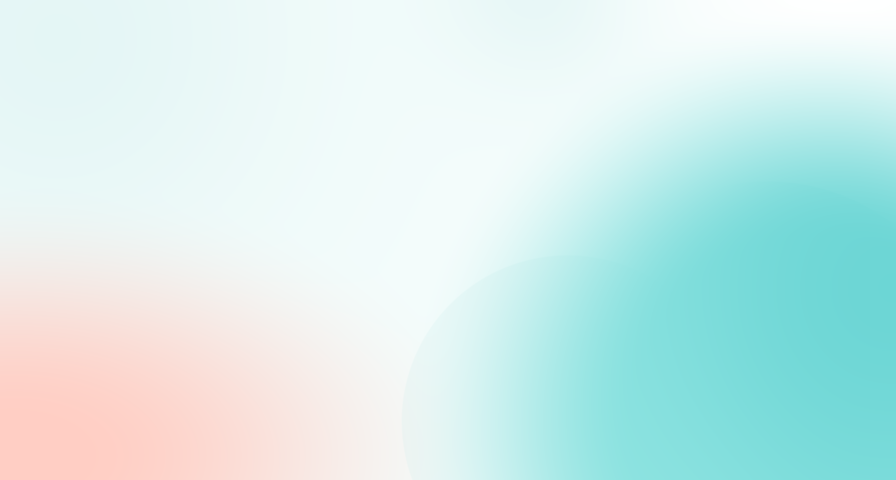
A Shadertoy shader for this background:

```glsl
// Soft pastel backdrop: pale mint field, peach corner, large blurred teal orb and faint discs.

const vec3 MIST = vec3(0.955, 0.988, 0.985);
const vec3 MINT = vec3(0.885, 0.960, 0.958);
const vec3 WHITE = vec3(1.0);
const vec3 PEACH = vec3(1.0, 0.808, 0.768);
const vec3 TEAL_LIGHT = vec3(0.555, 0.890, 0.880);
const vec3 TEAL_DEEP = vec3(0.425, 0.838, 0.835);
const vec3 DISC_TINT = vec3(0.80, 0.925, 0.920);

// Distance from the centre of an ellipse, 1.0 on its rim.
float ellipse(vec2 p, vec2 center, vec2 radii) {
    return length((p - center) / radii);
}

// Gaussian glow.
float glow(vec2 p, vec2 center, vec2 radii) {
    float d = ellipse(p, center, radii);
    return exp(-d * d);
}

// Full inside inner, fading to nothing at outer.
float fade(float d, float inner, float outer) {
    return 1.0 - smoothstep(inner, outer, d);
}

// Crisp antialiased disc.
float disc(vec2 p, vec2 center, float radius, float pixel) {
    return fade(distance(p, center), radius - pixel, radius + pixel);
}

void mainImage(out vec4 fragColor, in vec2 fragCoord) {
    // Canvas height is one unit.
    vec2 p = fragCoord / iResolution.y;
    float pixel = 1.0 / iResolution.y;

    // Pale field with cool and white glows.
    vec3 color = MIST;
    color = mix(color, MINT, 0.85 * glow(p, vec2(0.12, 0.92), vec2(0.50, 0.52)));
    color = mix(color, MINT, 0.75 * glow(p, vec2(1.13, 1.03), vec2(0.21, 0.20)));
    color = mix(color, WHITE, glow(p, vec2(1.75, 1.03), vec2(0.36, 0.17)));

    // Peach corner.
    float peachDist = ellipse(p, vec2(0.03, 0.05), vec2(0.78, 0.44));
    color = mix(color, PEACH, fade(peachDist, 0.15, 1.32));

    // Translucent disc behind the orb.
    color = mix(color, DISC_TINT, 0.22 * disc(p, vec2(1.183, 0.122), 0.346, pixel));

    // Blurred teal orb, deepest toward the right edge.
    float depth = fade(distance(p, vec2(1.86, 0.40)), 0.0, 0.78);
    vec3 teal = mix(TEAL_LIGHT, TEAL_DEEP, depth);
    float orb = fade(distance(p, vec2(1.707, 0.122)), 0.38, 0.87);
    color = mix(color, teal, orb);

    // Faint arc over the orb, visible on its upper right.
    float arc = disc(p, vec2(1.60, 0.195), 0.427, pixel);
    arc *= smoothstep(1.45, 1.80, p.x);
    color = mix(color, TEAL_DEEP, 0.16 * arc);

    fragColor = vec4(color, 1.0);
}
```
